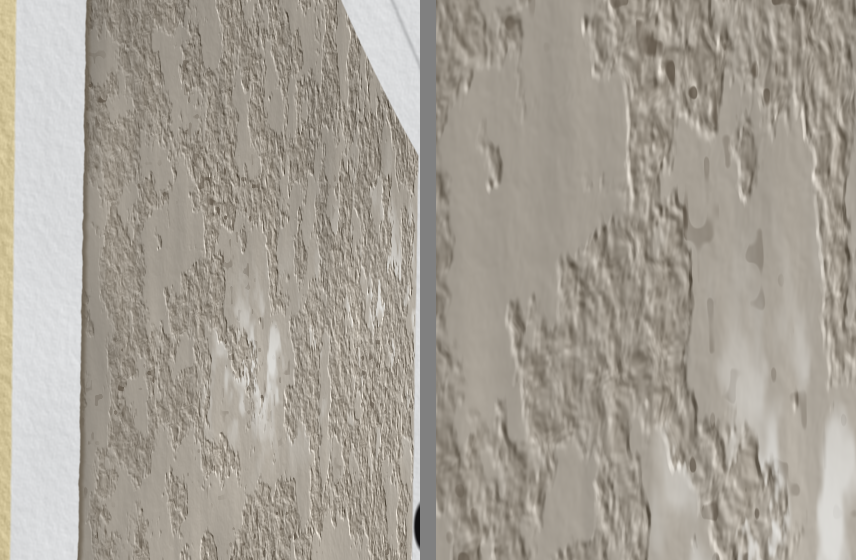
Left: the whole. Right: its middle third, enlarged.
Give the GLSL for this texture, as a Shadertoy shader.

```glsl
const vec3 PLASTER_DARK = vec3(0.51, 0.475, 0.425);
const vec3 PLASTER_LIGHT = vec3(0.675, 0.65, 0.61);
const vec3 PIT = vec3(0.36, 0.32, 0.27);
const vec3 WHITE_PAINT = vec3(0.85, 0.855, 0.86);
const vec3 YELLOW_PAINT = vec3(0.82, 0.765, 0.60);
const vec3 GLARE = vec3(0.91, 0.91, 0.90);

float hash(vec2 p) {
    vec3 q = fract(vec3(p.xyx) * 0.1031);
    q += dot(q, q.yzx + 33.33);
    return fract((q.x + q.y) * q.z);
}

float noise(vec2 p) {
    vec2 i = floor(p), f = fract(p);
    f = f * f * (3.0 - 2.0 * f);
    return mix(mix(hash(i), hash(i + vec2(1, 0)), f.x),
               mix(hash(i + vec2(0, 1)), hash(i + vec2(1, 1)), f.x), f.y);
}

float fbm(vec2 p, int octaves) {
    float sum = 0.0, amp = 0.5, total = 0.0;
    for (int i = 0; i < octaves; i++) {
        sum += amp * noise(p);
        total += amp;
        amp *= 0.58;
        p = mat2(1.98, 0.16, -0.16, 1.98) * p + 17.3;
    }
    return sum / total;
}

// Receding wall: features get narrower towards the right
vec2 wallCoord(vec2 p) {
    return vec2(p.x / (1.0 - 0.5 * p.x) + 0.04 * p.y, p.y);
}

// Smeared flat patches with crinkled borders
float smearMask(vec2 w) {
    float broad = noise(w * vec2(7.0, 3.5) + 4.0) - 0.5;
    float ragged = fbm(w * vec2(24.0, 11.0), 5);
    return smoothstep(0.48, 0.56, ragged + 0.16 * broad);
}

float plasterHeight(vec2 p) {
    vec2 w = wallCoord(p);
    vec2 warp = vec2(noise(w * 60.0), noise(w * 60.0 + 31.0)) * 0.007;
    float grain = fbm((w + warp) * vec2(105.0, 68.0), 3);
    return mix(grain, 0.72 + 0.12 * grain, smearMask(w));
}

float softSpot(vec2 p, vec2 center, vec2 radius) {
    vec2 d = (p - center) / radius;
    return exp(-dot(d, d));
}

vec3 plaster(vec2 p) {
    vec2 w = wallCoord(p);
    float h = plasterHeight(p);
    float relief = h - plasterHeight(p + vec2(0.0018, 0.0028));
    float smear = smearMask(w);
    float focus = smoothstep(0.12, 0.4, p.x);

    float tone = mix(0.12 + 0.75 * h, 0.82, smear * 0.75);
    vec3 color = mix(PLASTER_DARK, PLASTER_LIGHT, tone);
    color += relief * mix(0.28, 0.5, focus);

    // Broad light and vertical streaks
    float streak = fbm(w * vec2(42.0, 5.0) + 8.0, 3) - 0.5;
    float cloud = fbm(w * vec2(5.0, 3.0) + 2.0, 2) - 0.5;
    float light = 0.97 + 0.10 * smoothstep(0.9, 0.2, p.y) * smoothstep(0.15, 0.6, p.x);
    color *= light + 0.13 * streak + 0.12 * cloud;

    // Scattered dark pits
    float pit = smoothstep(0.79, 0.9, noise(w * vec2(100.0, 72.0) + 50.0));
    pit *= smoothstep(0.45, 0.65, noise(w * vec2(9.0, 6.0) + 70.0)) * (1.0 - 0.6 * smear);
    color = mix(color, PIT, 0.75 * pit);

    // Grazing shine on the smeared patches
    float shine = 0.75 * softSpot(p, vec2(0.47, 0.34), vec2(0.10, 0.13));
    shine += 0.70 * softSpot(p, vec2(0.69, 0.44), vec2(0.10, 0.20));
    float gloss = smear * smoothstep(0.43, 0.67, fbm(w * vec2(32.0, 15.0) + 90.0, 3));
    color = mix(color, GLARE, clamp(shine * (0.12 + 0.95 * gloss), 0.0, 0.9));
    return color;
}

vec3 paint(vec2 p, vec3 tint, float roughness) {
    float bumps = fbm(p * vec2(75.0, 60.0), 3);
    float slope = bumps - fbm((p + 0.003) * vec2(75.0, 60.0), 3);
    float cloud = noise(p * vec2(12.0, 5.0)) - 0.5;
    return tint + roughness * slope + 0.025 * cloud;
}

void mainImage(out vec4 fragColor, in vec2 fragCoord) {
    vec2 p = fragCoord / iResolution.y;
    float aa = 1.2 / iResolution.y;
    float wobble = 0.004 * (fbm(p.yy * vec2(45.0, 30.0), 3) - 0.5);

    // Borders of the painted strips and of the plaster panel
    float yellowEdge = mix(0.018, 0.029, p.y) + 0.4 * wobble;
    float panelLeft = mix(0.139, 0.154, p.y) + wobble;
    float drop = 1.0 - p.y;
    float slant = 0.609 + 0.44 * drop + 0.2 * drop * drop;
    float panelRight = min(slant, 0.747 - 0.016 * (0.72 - p.y)) + 0.3 * wobble;

    vec3 color = paint(p, WHITE_PAINT, 0.10);
    vec3 yellow = paint(p + 5.0, YELLOW_PAINT, 0.22);
    color = mix(yellow, color, smoothstep(-0.003, 0.003, p.x - yellowEdge));

    // Faint groove in the upper right corner
    float groove = p.x - 0.70 - 0.42 * drop;
    color -= 0.12 * exp(-pow(groove / 0.004, 2.0)) * step(0.5, p.x);

    vec3 panel = plaster(p);
    float rim = smoothstep(0.013, 0.002, p.x - panelLeft);
    panel = mix(panel, vec3(0.43, 0.385, 0.32), 0.75 * rim);
    panel *= 1.0 - 0.08 * smoothstep(0.06, 0.0, p.x - panelLeft);
    float inside = smoothstep(-0.002, 0.002, p.x - panelLeft)
                 * smoothstep(aa, -aa, p.x - panelRight);
    color = mix(color, panel, inside);

    // Dark object at the lower right border
    float blob = length((p - vec2(0.757, 0.06)) / vec2(0.018, 0.045));
    color = mix(color, vec3(0.06, 0.055, 0.06), smoothstep(1.15, 0.8, blob));
    fragColor = vec4(clamp(color, 0.0, 1.0), 1.0);
}
```
